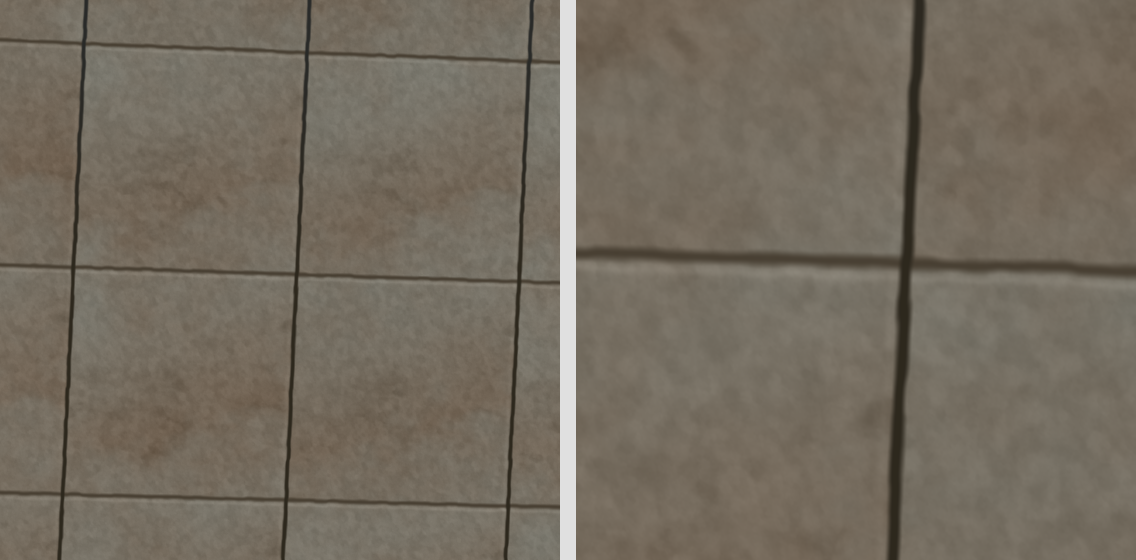
Left: the whole. Right: its middle third, enlarged.
Reproduce this texture procedurally as a WebGL 2 fragment shader.

```glsl
#version 300 es
precision highp float;

uniform vec2 u_resolution;
out vec4 fragColor;

// Tile layout, in canvas units
const vec2 CROSSING = vec2(0.530, 0.510);     // central grout crossing
const vec2 TILES_ACROSS = vec2(2.512, 2.498); // tiles per canvas side
const vec2 STRETCH = vec2(0.016, 0.051);      // perspective growth of the count
const float COLUMN_LEAN = 0.048;
const float ROW_SLOPE = 0.033;
const float ROW_FAN = 0.0175;

// Grout lines and the lit bevel beside them
const vec2 GROUT_HALF = vec2(0.0034, 0.0032);
const vec2 GROUT_SOFT = vec2(0.0022, 0.0030);
const float GROUT_WOBBLE = 0.0022;
const vec2 BEVEL_OFFSET = vec2(0.0080, 0.0085);
const float BEVEL_WIDTH = 0.0030;
const vec2 BEVEL_LIGHT = vec2(0.022, 0.045);

// Stone look
const float BAND_WIDTH = 0.17;
const float CLOUD_CONTRAST = 1.5;
const float GRAIN_SCALE = 75.0;
const float GRAIN_CONTRAST = 0.085;

const vec3 COOL_STONE = vec3(0.472, 0.456, 0.413);
const vec3 WARM_STONE = vec3(0.448, 0.397, 0.338);
const vec3 COLUMN_GROUT = vec3(0.175, 0.155, 0.115);
const vec3 COLUMN_GROUT_TOP = vec3(0.160, 0.165, 0.160);
const vec3 ROW_GROUT = vec3(0.270, 0.235, 0.185);

vec2 hash2(vec2 p) {
    vec3 h = fract(p.xyx * vec3(0.1031, 0.1030, 0.0973));
    h += dot(h, h.yzx + 33.33);
    return fract((h.xx + h.yz) * h.zy);
}

// Cellular noise: random cell values blended by distance to their centres
float cellNoise(vec2 p) {
    vec2 cell = floor(p);
    float total = 0.0, weight = 0.0;
    for (int y = -1; y <= 1; y++) {
        for (int x = -1; x <= 1; x++) {
            vec2 id = cell + vec2(x, y);
            vec2 d = id + 0.2 + 0.6 * hash2(id) - p;
            float w = exp(-6.0 * dot(d, d));
            total += w * hash2(id + 57.0).x;
            weight += w;
        }
    }
    return total / weight;
}

// Layered cellular noise, centred on zero
float clouds(vec2 p) {
    float sum = 0.0, amp = 0.5;
    for (int i = 0; i < 4; i++) {
        sum += amp * (cellNoise(p) - 0.5);
        p = mat2(1.6, 1.2, -1.2, 1.6) * p + 13.7;
        amp *= 0.55;
    }
    return sum;
}

// Canvas position to tile coordinates; integers lie on the grout
vec2 tileCoords(vec2 p) {
    vec2 d = p - CROSSING;
    float slope = ROW_SLOPE + ROW_FAN * (p.y - 0.5);
    d += vec2(-COLUMN_LEAN * d.y, slope * d.x);
    return d * (TILES_ACROSS + STRETCH * d);
}

vec3 stone(vec2 tile, vec2 p) {
    vec2 id = floor(tile);
    vec2 local = tile - id;
    vec2 seed = hash2(id + 20.0);

    // Clouding shared by all tiles, and clouding of each tile alone
    float shared_ = clouds(local * vec2(3.0, 4.5) + 40.0);
    float own = clouds(local * 3.2 + 90.0 * seed + 60.0);

    // Warm vein rising to the right, cooler stone above it
    float rise = local.y - 0.28 - 0.45 * local.x + 0.5 * shared_ + 0.3 * own;
    float vein = exp(-rise * rise / (BAND_WIDTH * BAND_WIDTH));
    float warmth = 0.36 + 0.34 * vein - 0.20 * smoothstep(0.0, 0.35, rise);
    warmth += CLOUD_CONTRAST * (0.6 * own + 0.5 * shared_);
    warmth += 0.22 * (0.5 - p.y) + 0.26 * (0.5 - p.x) + 0.16 * (seed.x - 0.5);
    vec3 color = mix(COOL_STONE, WARM_STONE, clamp(warmth, -0.2, 1.25));

    // Dark smudges along the vein, then fine slanted grain
    float smudge = smoothstep(0.03, 0.22, clouds(local * vec2(6.0, 9.0) + 71.0));
    color -= 0.035 * smudge * vein;
    vec2 slant = vec2(p.x + 0.6 * p.y, 0.8 * (p.y - 0.6 * p.x));
    color += GRAIN_CONTRAST * clouds(slant * GRAIN_SCALE + 200.0);
    return color + 0.012 * (seed.y - 0.5);
}

void main() {
    vec2 p = gl_FragCoord.xy / u_resolution;
    float pixel = 1.0 / min(u_resolution.x, u_resolution.y);
    vec2 tile = tileCoords(p);
    vec3 color = stone(tile, p);

    // Signed distance to the nearest column and row of grout
    vec2 edge = (fract(tile + 0.5) - 0.5) / TILES_ACROSS;
    edge += GROUT_WOBBLE * (cellNoise(p * 55.0 + 300.0) - 0.5);

    // Lit bevel left of columns and below rows
    vec2 ridge = (edge + BEVEL_OFFSET) / BEVEL_WIDTH;
    color += dot(BEVEL_LIGHT, exp(-ridge * ridge));

    // Grout, columns over rows
    vec2 soft = max(GROUT_SOFT, vec2(pixel));
    vec2 grout = 1.0 - smoothstep(GROUT_HALF - soft, GROUT_HALF + soft, abs(edge));
    vec3 columnColor = mix(COLUMN_GROUT, COLUMN_GROUT_TOP, smoothstep(0.5, 1.0, p.y));
    color = mix(color, ROW_GROUT, 0.92 * grout.y);
    color = mix(color, columnColor, grout.x);

    fragColor = vec4(color, 1.0);
}
```
